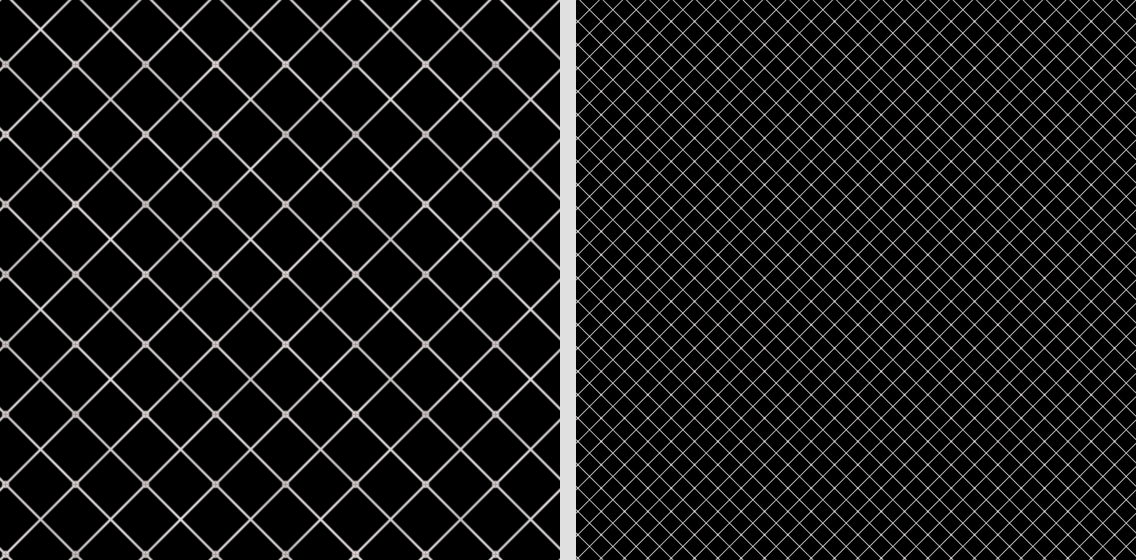
Left, the tile; right, the same tile 3 across and 3 down.
Write a three.js fragment shader that draws this pattern.

```glsl
varying vec2 vUv;

const float TAU = 6.2831853;

// Soft thread centred on every whole number of the diagonal coordinate
float thread(float across) {
  float d = abs(fract(across + 0.5) - 0.5) * 0.7071;
  return 1.0 - smoothstep(0.0, 0.033, d);
}

// Layered sines with whole frequencies, so the wear wraps at the edges
float wear(vec2 uv) {
  vec2 a = uv * TAU;
  return 0.5 * sin(3.0 * a.x + 5.0 * a.y + 2.0 * sin(2.0 * a.x - a.y))
       + 0.3 * sin(11.0 * a.x - 7.0 * a.y + 1.3)
       + 0.2 * sin(19.0 * a.y + 13.0 * a.x + 4.1);
}

void main() {
  // Eight cells each way, with a knot at each cell centre
  vec2 grid = vUv * 8.0 - 0.08;
  vec2 knotPos = fract(grid + 0.5) - 0.5;
  float shade = 0.95 + 0.07 * wear(vUv);

  // Crossed diagonal threads
  float rising = thread(grid.x - grid.y);
  float falling = thread(grid.x + grid.y);
  float net = 1.0 - (1.0 - rising) * (1.0 - falling);
  vec3 color = vec3(0.89, 0.87, 0.87) * net * shade;

  // Small round knots with four pale beads
  float knot = 1.0 - smoothstep(0.040, 0.066, length(knotPos));
  float bead = 1.0 - smoothstep(0.006, 0.026, length(abs(knotPos) - 0.023));
  vec3 knotColor = mix(vec3(0.70, 0.66, 0.66), vec3(0.89, 0.86, 0.86), bead);
  color = mix(color, knotColor * shade, knot);

  gl_FragColor = vec4(color, 1.0);
}
```
